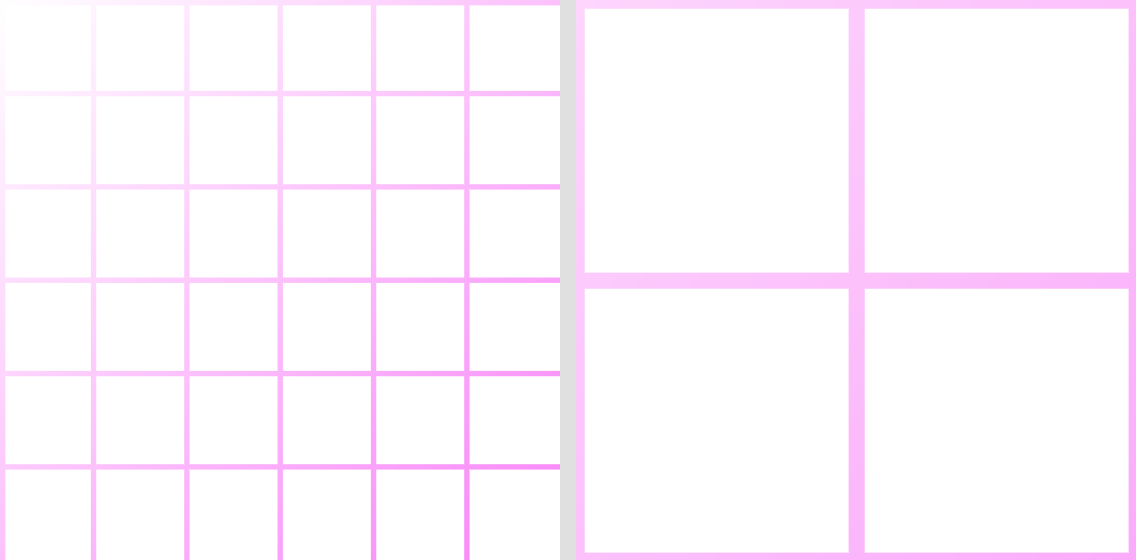
Left, the full canvas; right, a detail of the centre.
Reproduce this pattern procedurally as a WebGL 2 fragment shader.

```glsl
#version 300 es
precision highp float;
// A square grid of thin pink lines on white, six cells each way.
// Each axis finds its nearest line by rounding; the first line lies inside
// the left and top edges. A diagonal gradient tints the lines.

#define CELLS 6.0
#define LINE_WIDTH 0.0096
#define LINE_SHIFT 0.0004
#define PAPER vec3(1.0)
#define TINT_START vec3(1.0, 1.0, 1.0)
#define TINT_END vec3(0.973, 0.51, 0.972)

uniform vec2 u_resolution;
out vec4 fragColor;

// Distance on each axis to the centre of the nearest grid line
vec2 lineDistance(vec2 p) {
    vec2 index = clamp(floor(p * CELLS + 0.5), 0.0, CELLS - 1.0);
    vec2 centre = max(index / CELLS + LINE_SHIFT, vec2(0.5 * LINE_WIDTH));
    return abs(p - centre);
}

void main() {
    // Measure down from the top left corner
    vec2 uv = gl_FragCoord.xy / u_resolution;
    vec2 p = vec2(uv.x, 1.0 - uv.y);

    // Smooth line coverage, one pixel wide at the edges
    vec2 pixel = 1.0 / u_resolution;
    vec2 coverage = clamp((0.5 * LINE_WIDTH - lineDistance(p)) / pixel + 0.5, 0.0, 1.0);
    float grid = max(coverage.x, coverage.y);

    // Diagonal tint, pale at top left and strong at bottom right
    vec3 tint = mix(TINT_START, TINT_END, 0.5 * (p.x + p.y));

    fragColor = vec4(mix(PAPER, tint, grid), 1.0);
}
```
